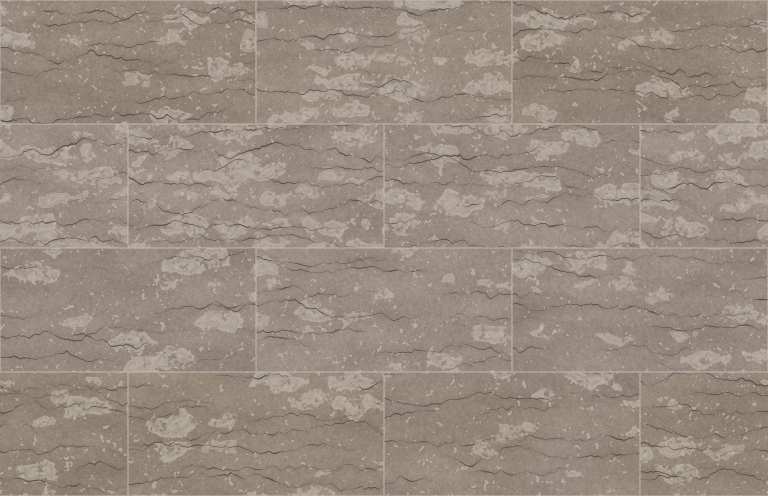
Give the GLSL for this texture, as a Shadertoy shader.

```glsl
const vec2 TILE_COUNT = vec2(3.0, 4.0);
const float JOINT_HALF_WIDTH = 0.0042;      // lengths are in tile heights
const float VEIN_HALF_WIDTH = 0.0030;
const int VEIN_COUNT = 7;
const vec2 PATCH_CELL = vec2(0.36, 0.19);
const float GRAIN_AMOUNT = 0.085;
const float CLOUD_AMOUNT = 0.10;
const vec4 ROW_OLIVE = vec4(0.75, 0.05, 0.10, 0.62);   // bottom row first
const vec4 ROW_PATCHES = vec4(0.28, 0.34, 0.72, 0.42);
const vec3 ROSE_STONE = vec3(0.598, 0.543, 0.508);
const vec3 OLIVE_STONE = vec3(0.578, 0.533, 0.472);
const vec3 PATCH_COLOR = vec3(0.735, 0.697, 0.645);
const vec3 SPECK_COLOR = vec3(0.755, 0.715, 0.67);
const vec3 VEIN_COLOR = vec3(0.34, 0.30, 0.275);
const vec3 JOINT_COLOR = vec3(0.77, 0.74, 0.71);

float hash(vec2 p) {
    vec3 q = fract(p.xyx * 0.1031);
    q += dot(q, q.yzx + 33.33);
    return fract((q.x + q.y) * q.z);
}

vec2 hash2(vec2 p) {
    return vec2(hash(p), hash(p + 71.7));
}

float noise(vec2 p) {
    vec2 i = floor(p), f = fract(p);
    f = f * f * (3.0 - 2.0 * f);
    return mix(mix(hash(i), hash(i + vec2(1, 0)), f.x),
               mix(hash(i + vec2(0, 1)), hash(i + vec2(1, 1)), f.x), f.y);
}

float fbm(vec2 p) {
    float sum = 0.0, weight = 0.5;
    for (int i = 0; i < 5; i++) {
        sum += weight * noise(p);
        p = mat2(1.6, 1.2, -1.2, 1.6) * p + 17.3;
        weight *= 0.5;
    }
    return sum;
}

// Ragged flat ovals with a bright rim and faint concentric rings
float patches(vec2 p, float density) {
    vec2 warp = vec2(fbm(p * 8.0), fbm(p * 8.0 + 41.0)) - 0.48;
    vec2 q = p + warp * vec2(0.30, 0.17);
    vec2 home = floor(q / PATCH_CELL);
    float mask = 0.0;
    for (int y = -1; y <= 1; y++)
    for (int x = -1; x <= 1; x++) {
        vec2 cell = home + vec2(x, y);
        vec2 rnd = hash2(cell + 9.1);
        vec2 center = (cell + 0.2 + 0.6 * hash2(cell)) * PATCH_CELL;
        vec2 radius = mix(vec2(0.07, 0.03), vec2(0.22, 0.095), rnd.x);
        float d = length((q - center) / radius);
        float ring = 0.82 + 0.18 * sin(d * 11.0 + rnd.x * 6.0);
        float body = smoothstep(1.0, 0.86, d) * ring;
        mask = max(mask, body * step(rnd.y, density));
    }
    float mottle = 0.5 * noise(p * 22.0) + 0.5 * noise(p * 55.0 + 3.0);
    return mask * smoothstep(0.20, 0.46, mottle);
}

// Small pale irregular flecks, gathered in clusters
float specks(vec2 p) {
    vec2 q = mat2(0.8, 0.6, -0.6, 0.8) * p;
    float fleck = 0.65 * noise(q * 48.0) + 0.35 * noise(p * vec2(19.0, 27.0) + 8.0);
    float cluster = 0.13 * (fbm(p * vec2(3.0, 5.0) + 30.0) - 0.48);
    return smoothstep(0.75, 0.83, fleck + cluster);
}

// Jagged hairline seams that wander across the tile and fade in and out
float veins(vec2 local, vec2 seed, float pixel) {
    float mask = 0.0;
    for (int i = 0; i < VEIN_COUNT; i++) {
        vec2 key = seed + float(i) * 7.31;
        float level = (float(i) + 0.2 + 0.6 * hash(key)) / float(VEIN_COUNT);
        float slope = (hash(key + 2.3) - 0.5) * 0.14;
        float height = level + slope * (local.x - 1.0)
                     + 0.26 * (fbm(vec2(local.x * 2.6, 0.0) + key) - 0.48)
                     + 0.035 * (noise(vec2(local.x * 15.0, 1.0) + key) - 0.5)
                     + 0.016 * (noise(vec2(local.x * 37.0, 4.0) + key) - 0.5);
        float presence = smoothstep(0.26, 0.62, noise(vec2(local.x * 1.9, 5.0) + key));
        float strength = noise(vec2(local.x * 11.0, 2.0) + key);
        float width = VEIN_HALF_WIDTH * mix(0.3, 2.0, strength);
        float d = abs(local.y - height);
        float soft = max(pixel * 0.6, 0.003);
        float line = smoothstep(width + soft, width - soft, d) * mix(0.45, 1.0, strength);
        float halo = 0.13 * exp(-d * 50.0);
        mask = max(mask, presence * max(line, halo));
    }
    return mask;
}

void mainImage(out vec4 fragColor, in vec2 fragCoord) {
    // Half-offset running bond
    vec2 grid = fragCoord / iResolution.xy * TILE_COUNT;
    float row = floor(grid.y);
    grid.x += 0.5 * (1.0 - mod(row, 2.0));
    vec2 tile = vec2(mod(floor(grid.x), TILE_COUNT.x), row);
    float pixel = TILE_COUNT.y / iResolution.y;
    vec2 size = vec2(iResolution.x / TILE_COUNT.x * pixel, 1.0);
    vec2 local = fract(grid) * size;
    vec2 seed = tile * vec2(5.3, 3.7) + 2.0;
    vec2 p = local + seed;
    int rowIndex = int(clamp(row, 0.0, 3.0));

    // Stone body with per-tile tint, soft clouds and grain
    float olive = ROW_OLIVE[rowIndex] + 0.4 * (hash(seed) - 0.5) + 0.5 * (fbm(p * 1.5) - 0.48);
    vec3 color = mix(ROSE_STONE, OLIVE_STONE, clamp(olive, 0.0, 1.0));
    color += CLOUD_AMOUNT * (fbm(p * vec2(2.2, 5.0)) - 0.48) + 0.025 * (hash(seed + 4.0) - 0.5);
    color += GRAIN_AMOUNT * (0.65 * noise(p * 85.0) + 0.35 * noise(p * 38.0) - 0.5);

    // Inclusions and seams
    float density = ROW_PATCHES[rowIndex] + 0.2 * (hash(seed + 8.0) - 0.5);
    color = mix(color, PATCH_COLOR, 0.80 * patches(p, density));
    color = mix(color, SPECK_COLOR, 0.70 * specks(p));
    color = mix(color, VEIN_COLOR, veins(local, seed, pixel));

    // Pale joints
    vec2 border = min(local, size - local);
    float edge = min(border.x, border.y) - JOINT_HALF_WIDTH;
    color = mix(color, JOINT_COLOR, 0.85 * smoothstep(pixel * 0.5, -pixel * 0.5, edge));
    fragColor = vec4(color, 1.0);
}
```
